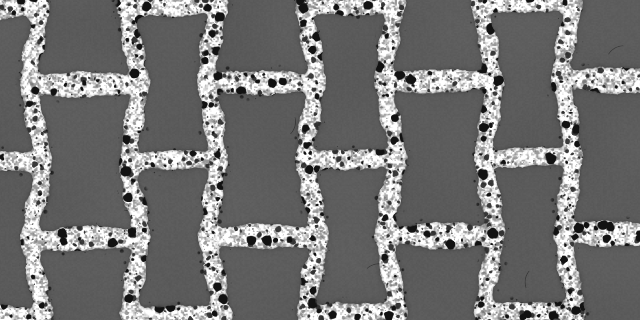
Give the GLSL for this pattern, as a WebGL 1 fragment shader.

```glsl
precision highp float;
// A lattice of bright, porous, bulging struts over flat grey, offset like bricks.
// Mirrored cell coordinates give wavy uprights and two alternating rows of rungs;
// noise roughens the outline and layers of jittered discs make the pores.
uniform vec2 u_resolution;

float hash(vec2 p) {
  return fract(sin(dot(p, vec2(127.1, 311.7))) * 43758.55);
}

float noise(vec2 p) {
  vec2 i = floor(p), f = fract(p);
  f = f * f * (3.0 - 2.0 * f);
  return mix(mix(hash(i), hash(i + vec2(1.0, 0.0)), f.x),
             mix(hash(i + vec2(0.0, 1.0)), hash(i + 1.0), f.x), f.y);
}

// Signed noise, from -1 to 1
float wobble(vec2 p) {
  return 2.0 * noise(p) - 1.0;
}

float smoothMin(float a, float b, float k) {
  float h = max(k - abs(a - b), 0.0) / k;
  return min(a, b) - 0.25 * h * h * k;
}

// Distance to randomly sized discs, present in a fraction of the jittered cells
float pores(vec2 p, float size, float density) {
  vec2 cell = floor(p / size);
  float d = size;
  for (int j = -1; j <= 1; j++) {
    for (int i = -1; i <= 1; i++) {
      vec2 id = cell + vec2(float(i), float(j));
      vec2 center = (id + vec2(hash(id + 3.1), hash(id + 17.7))) * size;
      float r = hash(id + 41.3);
      float radius = size * (0.12 + 0.38 * r * r);
      if (hash(id + 73.9) < density) d = min(d, length(p - center) - radius);
    }
  }
  return d;
}

// Distance to the strut network
float lattice(vec2 p) {
  float halfW = 106.35, rowH = 185.0;
  float side = abs(mod(p.x - 104.0 + halfW, 2.0 * halfW) - halfW);
  float phase = 6.28318 * (p.y - 97.0) / rowH;

  // Uprights: centre sways towards alternate sides, width swells between joints
  float upright = abs(side - 59.0 - 6.0 * cos(phase)) - 11.3 - 1.7 * cos(4.0 * phase);

  // Rungs: thick ones inside the pair, thinner ones half a row away outside it
  float inner = abs(mod(p.y - 97.0 + 0.5 * rowH, rowH) - 0.5 * rowH);
  float outer = 0.5 * rowH - inner;
  float a = side / 56.0, b = (halfW - side) / 46.0;
  float thick = max(inner - 9.5 - 5.5 * max(1.0 - a * a, 0.0), side - 62.0);
  float thin = max(outer - 9.5 - 2.0 * max(1.0 - b * b, 0.0), 56.0 - side);
  return smoothMin(upright, min(thick, thin), 7.0);
}

// Sparse curved hairs, at most one per cell
float hairs(vec2 p) {
  vec2 id = floor(p / 96.0);
  vec2 q = p - (id + 0.3 + 0.4 * vec2(hash(id + 5.0), hash(id + 9.0))) * 96.0;
  float t = 6.28318 * hash(id + 13.0);
  q = mat2(cos(t), -sin(t), sin(t), cos(t)) * q;
  float d = max(abs(q.y - 0.025 * q.x * q.x) - 0.3, abs(q.x) - 10.0);
  return hash(id + 21.0) < 0.22 ? d : 96.0;
}

void main() {
  // The canvas is 384 units high; the lattice is tilted slightly
  vec2 p = gl_FragCoord.xy / u_resolution.y * 384.0;
  float soft = max(0.8, 300.0 / u_resolution.y);
  vec2 q = vec2(p.x + 0.009 * p.y, p.y - 0.009 * p.x);

  // Uneven outline, different in every repeat
  vec2 bend = vec2(wobble(p / 31.0), wobble(p / 31.0 + 50.0)) * 2.2;
  float d = lattice(q + bend);
  d += 1.3 * wobble(p / 9.0) + 0.9 * wobble(p / 3.0 + 20.0);
  float strut = 1.0 - smoothstep(-soft, soft, d);

  // Grey ground with faint mottling, edge shadow, hairs and nearby dust
  float ground = 0.36 + 0.012 * wobble(p / 70.0) + 0.012 * wobble(p / 1.7);
  ground -= 0.07 * exp(-max(d, 0.0) / 2.0);
  ground -= 0.17 * (1.0 - smoothstep(-soft, soft, hairs(p)));
  float dust = pores(p + 200.0, 6.0, 0.12) + 0.4;
  ground -= 0.2 * (1.0 - smoothstep(-soft, soft, dust)) * (1.0 - smoothstep(3.0, 9.0, d));

  // Bright granular surface
  float grain = 0.6 * noise(p / 2.2 + 7.0) + 0.4 * noise(p / 5.0 + 31.0);
  float metal = mix(0.6, 1.02, smoothstep(0.15, 0.65, grain));
  metal *= mix(0.8, 1.0, smoothstep(0.0, 4.0, -d));

  // Three sizes of pores, the largest being the darkest
  vec2 w = p + 1.1 * vec2(wobble(p / 4.0), wobble(p / 4.0 + 90.0));
  float fine = 1.0 - smoothstep(-soft, soft, pores(w, 4.5, 0.4));
  float medium = 1.0 - smoothstep(-soft, soft, pores(w + 60.0, 7.5, 0.4));
  float large = 1.0 - smoothstep(-soft, soft, pores(w + 130.0, 13.5, 0.42));
  metal = mix(metal, 0.42, 0.65 * fine);
  metal = mix(metal, 0.14, 0.9 * medium);
  metal = mix(metal, 0.07, large);

  gl_FragColor = vec4(vec3(clamp(mix(ground, metal, strut), 0.0, 1.0)), 1.0);
}
```
